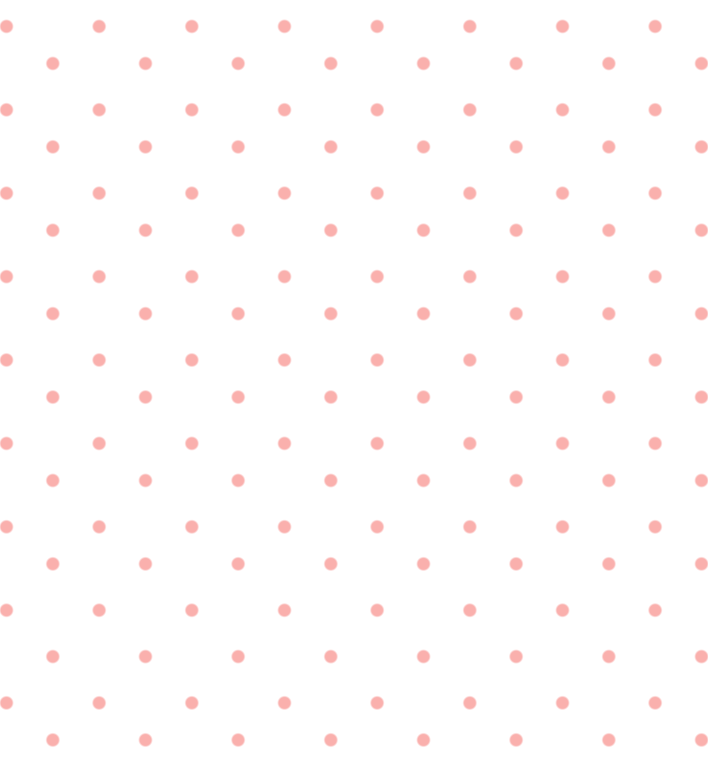
Reproduce this pattern procedurally as a WebGL 1 fragment shader.

```glsl
precision highp float;
// Small soft pink dots on white, in staggered rows with one wider row gap.
uniform vec2 u_resolution;

// Distance to the nearest point of a lattice with the given cell size.
float latticeDistance(vec2 p, vec2 cell) {
  return length(mod(p + 0.5 * cell, cell) - 0.5 * cell);
}

void main() {
  // Grid units measured from the top left; the canvas is 76.4 units wide.
  float unitsPerPixel = 76.4 / u_resolution.x;
  vec2 p = vec2(gl_FragCoord.x, u_resolution.y - gl_FragCoord.y) * unitsPerPixel;

  // The rows below this line sit one unit lower.
  p.y -= step(68.0, p.y);

  // Two interleaved lattices: 10 units across, rows 4 and 5 units apart.
  vec2 cell = vec2(10.0, 9.0);
  vec2 q = p - vec2(0.7, 2.85);
  float d = min(latticeDistance(q, cell),
                latticeDistance(q - vec2(5.0, 4.0), cell));

  // Soft dot edge, never narrower than a pixel.
  float softness = max(0.14, 0.7 * unitsPerPixel);
  float dot_ = 1.0 - smoothstep(0.69 - softness, 0.69 + softness, d);

  vec3 white = vec3(1.0);
  vec3 pink = vec3(0.98, 0.69, 0.68);
  gl_FragColor = vec4(mix(white, pink, dot_), 1.0);
}
```
